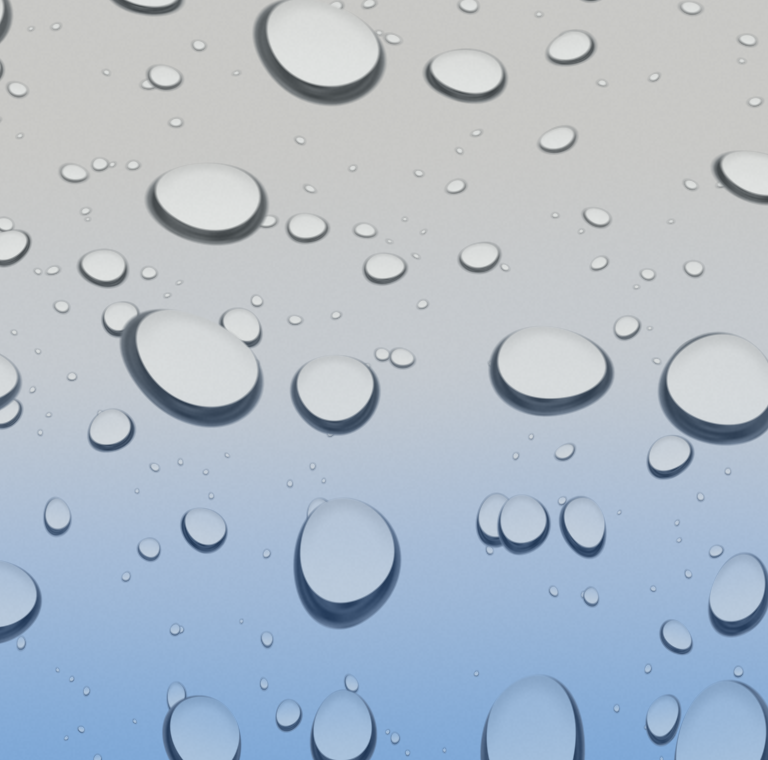
This texture is drawn by a WebGL 1 fragment shader. Its source:

```glsl
precision highp float;
uniform vec2 u_resolution;

vec2 hash2(vec2 p) {
  vec3 q = fract(p.xyx * vec3(0.1031, 0.1030, 0.0973));
  q += dot(q, q.yzx + 33.33);
  return fract((q.xx + q.yz) * q.zy);
}

float noise(vec2 p) {
  vec2 i = floor(p);
  vec2 f = fract(p);
  f *= f * (3.0 - 2.0 * f);
  float low = mix(hash2(i).x, hash2(i + vec2(1.0, 0.0)).x, f.x);
  float high = mix(hash2(i + vec2(0.0, 1.0)).x, hash2(i + 1.0).x, f.x);
  return mix(low, high, f.y);
}

// Blue haze at the bottom fading to warm grey at the top
vec3 skyColor(float y) {
  vec3 c = mix(vec3(0.48, 0.65, 0.84), vec3(0.66, 0.74, 0.84), smoothstep(-0.1, 0.36, y));
  c = mix(c, vec3(0.77, 0.79, 0.81), smoothstep(0.26, 0.56, y));
  return mix(c, vec3(0.785, 0.785, 0.775), smoothstep(0.5, 0.85, y));
}

// Distance from the centre of a rounded blob whose rim lies at 1
float blob(vec2 q, vec2 phase) {
  float a = atan(q.y, q.x);
  return length(q) * (1.0 + 0.04 * sin(2.0 * a + phase.x) + 0.03 * sin(3.0 * a + phase.y));
}

// One layer of drops, at most one per cell of a grid with shifted rows
vec3 addDrops(vec3 base, vec2 p, float cell, float minSize, float maxSize, float density, float seed) {
  vec2 g = p / cell + seed * 0.37;
  float shift = hash2(vec2(floor(g.y), seed)).x * 7.0;
  g.x += shift;
  vec2 id = floor(g) + seed * 17.0;
  vec2 pick = hash2(id + 3.1);
  if (pick.x > density) return base;

  vec2 place = hash2(id + 11.7);
  vec2 form = hash2(id + 29.3);
  vec2 phase = hash2(id + 41.9) * 6.28;
  float centerY = (floor(g.y) + 0.5 - seed * 0.37) * cell;
  float size = mix(minSize, maxSize, pow(pick.y, 1.4));
  float stretch = mix(0.88, 1.2, smoothstep(0.1, 0.8, centerY)) + 0.2 * (form.x - 0.5);
  vec2 radii = size * vec2(stretch, 1.0 / stretch);
  vec2 room = max(vec2(0.0), 0.47 - 1.1 * radii);
  vec2 d = fract(g) - 0.5 - (place * 2.0 - 1.0) * room;
  d.y += (form.y - 0.5) * 0.55 * d.x;

  // Outer body, and a bright cap pushed upward that leaves a dark crescent below
  vec2 q = d / radii;
  float body = blob(q, phase);
  vec2 lift = vec2((form.y - 0.5) * 0.16, 0.19);
  float cap = blob((q - lift) / vec2(0.87, 0.82), phase + 0.5);
  float scale = min(radii.x, radii.y) * cell;
  float soft = mix(0.0016, 0.0028, p.y);
  float bodyMask = 1.0 - smoothstep(-soft, soft, (body - 1.0) * scale);
  float capMask = 1.0 - smoothstep(-soft, soft, (cap - 1.0) * scale);

  float high = smoothstep(0.25, 0.7, p.y);
  float large = smoothstep(0.005, 0.03, scale);
  vec3 sky = skyColor(p.y);

  // Crescent with faint curved streaks and a paler lower lip
  vec3 rim = mix(vec3(0.17, 0.26, 0.38), vec3(0.29, 0.31, 0.32), high);
  rim += large * 0.16 * (noise(vec2(q.x * 2.5 + phase.x, body * 15.0)) - 0.35);
  rim += 0.15 * smoothstep(0.88, 1.0, body);
  rim = mix(sky, rim, mix(0.6, 1.0, large));

  // Cap brightens downward and is shaded along its upper edge
  float glow = smoothstep(1.1, -0.6, q.y);
  vec3 lit = mix(sky, vec3(0.88, 0.89, 0.885), mix(0.12, 0.65, high) + 0.3 * glow);
  lit -= 0.07 * smoothstep(0.6, 1.0, cap) * smoothstep(0.0, 0.9, q.y);
  return mix(base, mix(rim, lit, capMask), bodyMask);
}

void main() {
  vec2 p = gl_FragCoord.xy / u_resolution.y;
  vec3 color = skyColor(p.y + 0.03 * (noise(p * 2.5) - 0.5));

  // From mist specks up to the heavy drops
  color = addDrops(color, p, 0.035, 0.08, 0.14, 0.11, 1.0);
  color = addDrops(color, p, 0.06, 0.09, 0.21, 0.2, 2.0);
  color = addDrops(color, p, 0.125, 0.12, 0.28, 0.42, 3.0);
  color = addDrops(color, p, 0.24, 0.15, 0.36, 0.72, 4.0);

  // Fine surface grain
  color += 0.012 * (noise(p * 380.0) - 0.5);
  gl_FragColor = vec4(color, 1.0);
}
```
